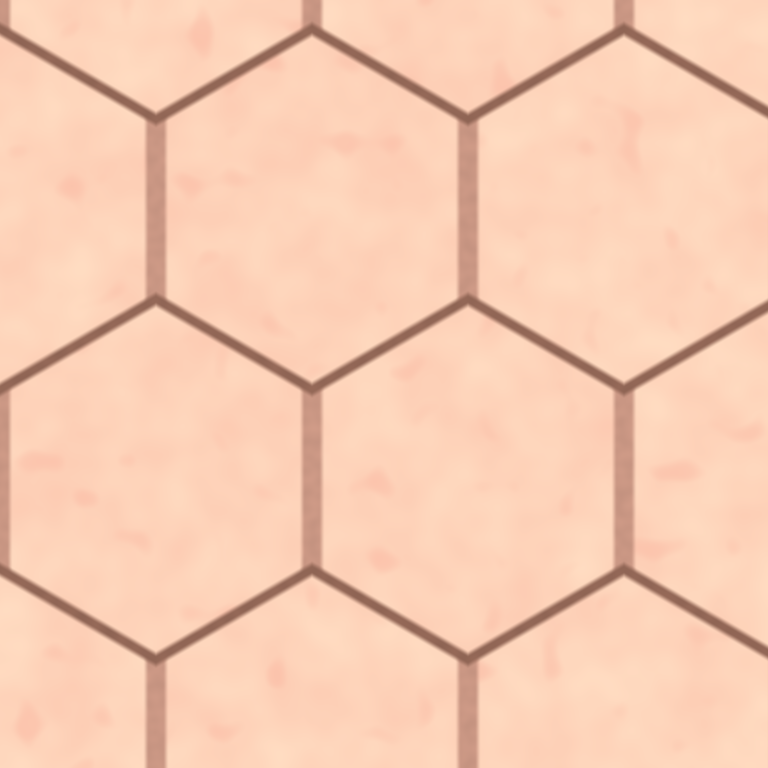
Reproduce this pattern procedurally as a Shadertoy shader.

```glsl
// Peach hexagonal tiles with mottled faces, broad upright joints and thin dark slanted joints.

const float PITCH = 0.40625;               // tile width, canvas units
const vec2 TILE_ORIGIN = vec2(0.40625, 0.7275);
const float UPRIGHT_HALF = 0.0130;         // half width of upright joints
const float SLANT_HALF = 0.0066;           // half width of slanted joints
const float SOFTNESS = 0.0042;             // edge blur
const float BLOTCH_SCALE = 11.0;
const float GRAIN_SCALE = 27.0;
const float TILE_VARIATION = 0.16;
const vec3 PALE = vec3(1.00, 0.865, 0.760);
const vec3 ROSE = vec3(0.99, 0.790, 0.695);
const vec3 BLUSH = vec3(0.98, 0.725, 0.640);
const vec3 UPRIGHT_COLOR = vec3(0.79, 0.590, 0.515);
const vec3 SLANT_COLOR = vec3(0.57, 0.400, 0.335);

float hash(vec2 p) {
    vec3 q = fract(vec3(p.xyx) * 0.1031);
    q += dot(q, q.yzx + 33.33);
    return fract((q.x + q.y) * q.z);
}

float cornerRamp(vec2 corner, vec2 offset) {
    float angle = 6.28319 * hash(corner);
    return dot(vec2(cos(angle), sin(angle)), offset);
}

float gradientNoise(vec2 p) {
    vec2 i = floor(p);
    vec2 f = p - i;
    vec2 u = f * f * f * (f * (f * 6.0 - 15.0) + 10.0);
    vec2 e = vec2(1.0, 0.0);
    float low = mix(cornerRamp(i, f), cornerRamp(i + e, f - e), u.x);
    float high = mix(cornerRamp(i + e.yx, f - e.yx), cornerRamp(i + 1.0, f - 1.0), u.x);
    return mix(low, high, u.y);
}

// Offset from the nearest tile centre, in tile widths
vec2 hexLocal(vec2 p) {
    vec2 period = vec2(1.0, sqrt(3.0));
    vec2 a = p - period * round(p / period);
    vec2 q = p - 0.5 * period;
    vec2 b = q - period * round(q / period);
    return dot(a, a) < dot(b, b) ? a : b;
}

float jointMask(float edgeDistance, float halfWidth, float blur) {
    return 1.0 - smoothstep(halfWidth - blur, halfWidth + blur, edgeDistance);
}

vec3 tileFace(vec2 uv, vec2 tileId) {
    float tileRandom = hash(tileId + 71.0);
    vec2 p = uv + 7.0 * vec2(tileRandom, hash(tileId + 23.0)) + 20.0;
    float blotch = gradientNoise(p * BLOTCH_SCALE);
    float grain = gradientNoise(p * GRAIN_SCALE);
    float tone = 0.48 + 0.55 * blotch + 0.32 * grain + TILE_VARIATION * (tileRandom - 0.5);
    vec3 face = mix(PALE, ROSE, clamp(tone, 0.0, 1.0));

    // Sparse pink flecks
    float fleck = gradientNoise(p * GRAIN_SCALE * 0.75 + 40.0) + 0.4 * blotch;
    return mix(face, BLUSH, 0.5 * smoothstep(0.28, 0.65, fleck));
}

void mainImage(out vec4 fragColor, in vec2 fragCoord) {
    float canvas = min(iResolution.x, iResolution.y);
    vec2 uv = fragCoord / canvas;
    float blur = max(SOFTNESS, 0.75 / canvas);

    // Tile lattice
    vec2 p = (uv - TILE_ORIGIN) / PITCH;
    vec2 local = hexLocal(p);
    vec2 tileId = round((p - local) * vec2(2.0, 2.0 / sqrt(3.0)));

    // Distances to the upright and slanted sides
    vec2 side = abs(local);
    float uprightDistance = PITCH * (0.5 - side.x);
    float slantDistance = PITCH * (0.5 - dot(side, vec2(0.5, 0.5 * sqrt(3.0))));

    // Faces, then joints with slight tonal wear
    vec3 color = tileFace(uv, tileId);
    float wear = 1.0 + 0.05 * gradientNoise(uv * 60.0 + 9.0);
    color = mix(color, UPRIGHT_COLOR * wear, jointMask(uprightDistance, UPRIGHT_HALF, blur));
    color = mix(color, SLANT_COLOR * wear, jointMask(slantDistance, SLANT_HALF, blur));
    fragColor = vec4(color, 1.0);
}
```
